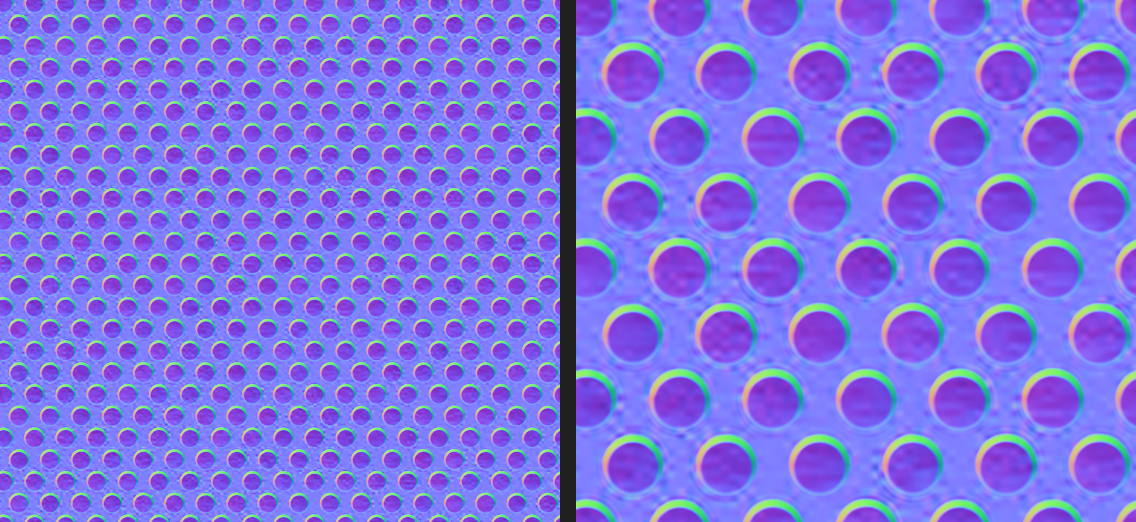
Left: the whole. Right: its middle third, enlarged.
Give the GLSL for this texture map, as a WebGL 1 fragment shader.

```glsl
precision highp float;
// Tangent-space normal map of a perforated sheet: staggered round dimples with fine embossed wear.

uniform vec2 u_resolution;

const vec2 REPEATS = vec2(18.0, 12.0);     // columns, pairs of staggered rows
const vec2 FIRST_HOLE = vec2(0.11, 0.935); // lattice origin inside one repeat
const float HOLE_RADIUS = 0.325;           // in column widths
const float FLOOR_RADIUS = 0.28;

float hash(vec2 p) {
  vec3 q = fract(vec3(p.xyx) * 0.1031);
  q += dot(q, q.yzx + 33.33);
  return fract((q.x + q.y) * q.z);
}

// Value noise that wraps after a whole number of lattice cells.
float tiledNoise(vec2 p, vec2 period) {
  vec2 cell = floor(p);
  vec2 f = fract(p);
  f = f * f * (3.0 - 2.0 * f);
  vec2 lo = mod(cell, period);
  vec2 hi = mod(cell + 1.0, period);
  float bottom = mix(hash(lo), hash(vec2(hi.x, lo.y)), f.x);
  float top = mix(hash(vec2(lo.x, hi.y)), hash(hi), f.x);
  return mix(bottom, top, f.y);
}

// Slope of a fine noise relief.
vec2 grainSlope(vec2 uv, vec2 period) {
  vec2 p = uv * period;
  float h = tiledNoise(p, period);
  float hx = tiledNoise(p + vec2(0.7, 0.0), period);
  float hy = tiledNoise(p + vec2(0.0, 0.7), period);
  return vec2(h - hx, h - hy);
}

// Offset from the nearest hole centre (xy) and a random value for that hole (z).
vec3 nearestHole(vec2 grid, vec2 cellSize) {
  vec2 idA = floor(grid + 0.5);
  vec2 idB = floor(grid);
  vec2 a = (grid - idA) * cellSize;
  vec2 b = (grid - idB - 0.5) * cellSize;
  float seedA = hash(mod(idA, REPEATS) + 7.0);
  float seedB = hash(mod(idB, REPEATS) + 61.0);
  return dot(a, a) < dot(b, b) ? vec3(a, seedA) : vec3(b, seedB);
}

float disc(vec2 p, float radius, float soft) {
  return 1.0 - smoothstep(radius - soft, radius + soft, length(p));
}

// Steep lit crescent at the top, faint lip at the bottom.
vec2 rimSlope(vec2 dir) {
  float sideFade = smoothstep(-0.95, 0.3, dir.y);
  return vec2(-1.7 * dir.x * sideFade, 0.42 + 1.9 * max(dir.y, 0.0));
}

// Tilted floor, steeper towards the top, with horizontal streaks.
vec2 floorSlope(vec2 p, float seed, float streak) {
  vec2 tilt = vec2(0.16 * (seed - 0.5), 0.12 * (fract(seed * 17.0) - 0.5));
  return tilt + vec2(-0.45 * p.x, -0.55 - 0.7 * p.y + 0.36 * (streak - 0.5));
}

// Faint concentric ripples just outside each hole.
vec2 ringSlope(vec2 dir, float dist, float strength) {
  float fade = smoothstep(0.33, 0.36, dist) * (1.0 - smoothstep(0.37, 0.47, dist));
  return dir * sin(dist * 85.0) * fade * strength;
}

vec3 encodeNormal(vec2 slope) {
  vec3 n = normalize(vec3(slope, 1.0));
  return vec3(0.5 + 0.5 * n.xy, n.z);
}

void main() {
  vec2 uv = gl_FragCoord.xy / u_resolution;
  float aspect = u_resolution.y / u_resolution.x;
  vec2 cellSize = vec2(1.0, aspect * REPEATS.x / REPEATS.y);
  float soft = max(0.025, 0.75 * REPEATS.x / u_resolution.x);

  vec3 nearest = nearestHole(uv * REPEATS - FIRST_HOLE, cellSize);
  vec2 p = nearest.xy;
  float seed = nearest.z;
  float dist = length(p);
  vec2 dir = p / max(dist, 0.001);

  // Masks: the floor sits slightly low, leaving a crescent of rim.
  float wobble = 0.012 * (seed - 0.5);
  float hole = disc(p, HOLE_RADIUS + wobble, soft);
  float base = disc(p + vec2(0.0, 0.022), FLOOR_RADIUS + wobble, soft * 1.2);

  // Wear comes in patches and gathers around the holes.
  float patches = tiledNoise(uv * vec2(27.0, 24.0), vec2(27.0, 24.0));
  float nearHole = 1.0 - 0.75 * smoothstep(0.36, 0.5, dist);
  float wear = mix(0.12, 0.75, patches) * nearHole;
  vec2 grain = grainSlope(uv, vec2(192.0, 204.0));
  float streak = tiledNoise(uv * vec2(72.0, 216.0), vec2(72.0, 216.0));

  vec2 slope = ringSlope(dir, dist, 0.16 * patches);
  slope = mix(slope, rimSlope(dir), hole);
  slope = mix(slope, floorSlope(p, seed, streak), base);
  slope += grain * wear * mix(1.0, 0.45, hole);

  gl_FragColor = vec4(encodeNormal(slope), 1.0);
}
```
